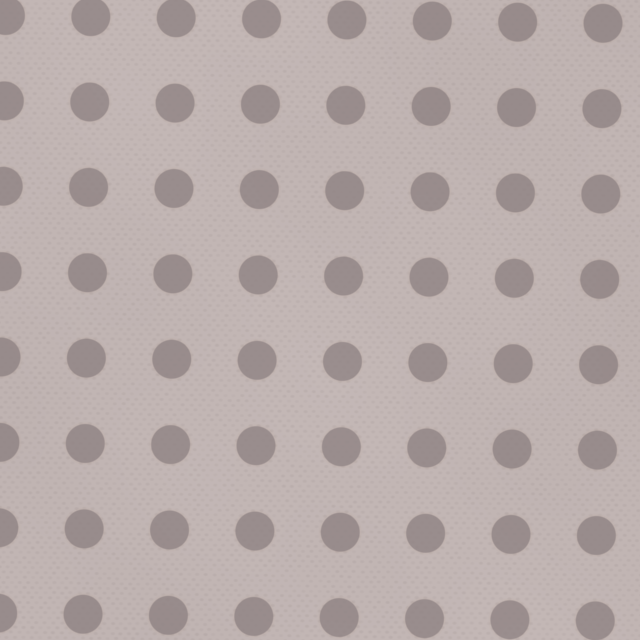
A three.js fragment shader for this pattern:

```glsl
// Mauve polka dots on a pale, finely dimpled cloth, in a slightly tilted square grid.
// Dots are discs repeated with fract; the weave is a staggered lattice of small
// dimples of uneven depth, under broad shading made of layered sines.
varying vec2 vUv;

float hash(vec2 cell) {
  return fract(sin(dot(cell, vec2(127.1, 311.7))) * 4375.85);
}

// Staggered rows of soft dimples, 1 at a dimple's centre.
float weave(vec2 p) {
  vec2 q = p / vec2(0.0132, 0.0078);
  q.x += 0.5 * mod(floor(q.y), 2.0);
  vec2 cell = floor(q);
  vec2 jitter = vec2(hash(cell + 17.0), hash(cell + 43.0)) - 0.5;
  vec2 offset = (fract(q) - 0.5 - 0.14 * jitter) * vec2(1.25, 1.0);
  float depth = 0.45 + 0.55 * hash(cell);
  return depth * (1.0 - smoothstep(0.08, 0.48, length(offset)));
}

// Broad, uneven light across the cloth.
float shading(vec2 p) {
  return 0.5 * sin(5.1 * p.x + 2.3 * p.y - 1.9)
       + 0.3 * sin(9.7 * p.y - 6.3 * p.x + 0.8)
       + 0.2 * sin(17.0 * p.x + 13.0 * p.y);
}

void main() {
  // Tilt the grid clockwise about one dot's centre.
  float tilt = 0.013;
  vec2 p = vUv - vec2(0.1419, 0.974);
  p = vec2(cos(tilt) * p.x - sin(tilt) * p.y,
           sin(tilt) * p.x + cos(tilt) * p.y);

  // Signed distance to the nearest dot's rim.
  float pitch = 0.1334;
  vec2 local = (fract(p / pitch + 0.5) - 0.5) * pitch;
  float rim = length(local) - 0.0304;
  float soft = max(0.0015, 0.75 * fwidth(vUv.x));
  float dot_ = 1.0 - smoothstep(-soft, soft, rim);

  // Cloth, with a faint warm halo where the ink meets it.
  float light = shading(vUv);
  float dimple = weave(p);
  vec3 cloth = vec3(0.757, 0.71, 0.703) + 0.01 * light - 0.032 * dimple;
  cloth -= vec3(0.008, 0.014, 0.022) * exp(-pow(rim / 0.003, 2.0));

  // Printed ink hides most of the weave.
  vec3 ink = vec3(0.598, 0.55, 0.55) + 0.006 * light - 0.007 * dimple;

  gl_FragColor = vec4(mix(cloth, ink, dot_), 1.0);
}
```
